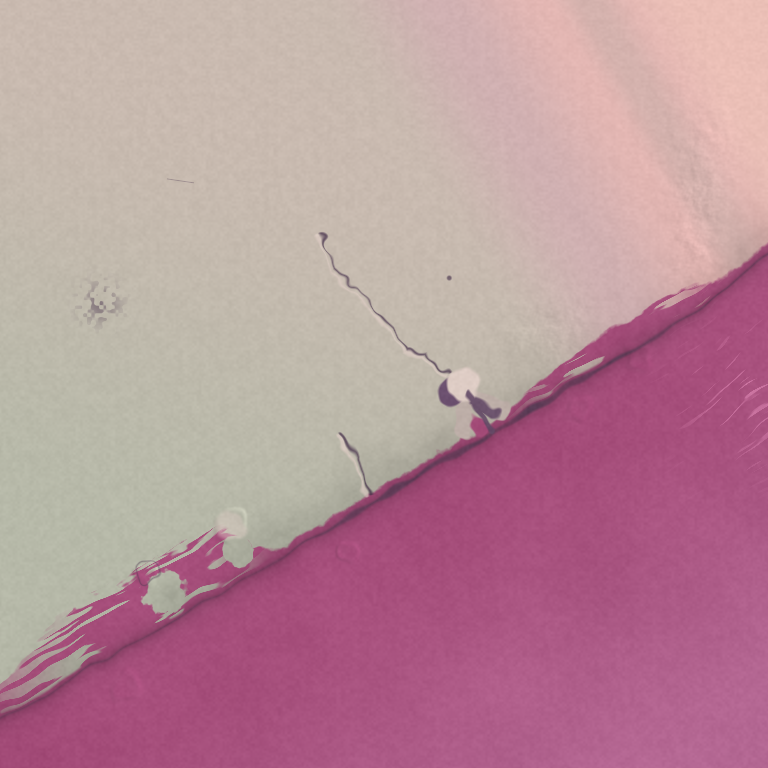
Write a Shadertoy shader that draws this texture.

```glsl
#define SEAM_START 0.06
#define SEAM_SLOPE 0.59
#define RELIEF_GAIN 0.55
#define GRAIN 0.022
#define INK vec3(0.31, 0.23, 0.32)
#define CREAM vec3(0.87, 0.80, 0.77)

const vec2 CRACK[7] = vec2[7](
  vec2(.419, .694), vec2(.436, .651), vec2(.475, .609), vec2(.514, .573),
  vec2(.531, .544), vec2(.553, .542), vec2(.586, .512));
// Raised lumps: centre and radius
const vec3 LUMPS[6] = vec3[6](
  vec3(.30, .316, .024), vec3(.191, .255, .019), vec3(.833, .531, .025),
  vec3(.755, .464, .02), vec3(.449, .284, .017), vec3(.17, .108, .023));

float hash(vec2 p) { return fract(sin(dot(p, vec2(127.1, 311.7))) * 43758.55); }

float noise(vec2 p) {
  vec2 i = floor(p), f = fract(p);
  f = f * f * (3.0 - 2.0 * f);
  return mix(mix(hash(i), hash(i + vec2(1, 0)), f.x),
             mix(hash(i + vec2(0, 1)), hash(i + 1.0), f.x), f.y);
}

float fbm(vec2 p) {
  float sum = 0.0;
  for (float amp = 0.5; amp > 0.05; amp *= 0.5) {
    sum += amp * noise(p);
    p = mat2(1.6, 1.2, -1.2, 1.6) * p + 7.3;
  }
  return sum;
}

vec2 wobble(vec2 p) { return vec2(noise(p), noise(p + 31.0)) - 0.5; }

float segment(vec2 p, vec2 a, vec2 b) {
  vec2 ab = b - a;
  return length(p - a - ab * clamp(dot(p - a, ab) / dot(ab, ab), 0.0, 1.0));
}

float bell(vec2 p, vec2 centre, vec2 size) {
  vec2 q = (p - centre) / size;
  return exp(-dot(q, q));
}

float fill(float dist, float soft) { return 1.0 - smoothstep(-soft, soft, dist); }

float band(float x, float a, float b, float c, float d) {
  return smoothstep(a, b, x) * (1.0 - smoothstep(c, d, x));
}

float crackDistance(vec2 p) {
  float d = min(segment(p, vec2(.445, .435), vec2(.466, .402)),
                segment(p, vec2(.466, .402), vec2(.482, .358)));
  for (int i = 0; i < 6; i++) d = min(d, segment(p, CRACK[i], CRACK[i + 1]));
  return d;
}

float relief(vec2 p) {
  float rough = 0.06 + 0.6 * bell(p, vec2(.91, .74), vec2(.04, .13))
    + 0.5 * bell(p, vec2(.72, .57), vec2(.06, .05));
  float h = rough * fbm(p * 55.0);
  vec2 warped = p + 0.014 * wobble(p * 60.0);
  for (int i = 0; i < 6; i++) {
    float r = length(warped - LUMPS[i].xy) / LUMPS[i].z;
    h += 0.15 * smoothstep(0.1, 0.6, r) - 0.28 * smoothstep(0.6, 1.0, r);
  }
  return h;
}

vec3 wallColor(vec2 p) {
  vec3 c = mix(vec3(.715, .725, .66), vec3(.79, .73, .69), smoothstep(0.3, 1.0, p.y + 0.3 * p.x));
  float across = p.x - 0.47 - 0.6 * (1.0 - p.y);
  c = mix(c, vec3(.815, .69, .695), smoothstep(-0.06, 0.11, across));
  c = mix(c, vec3(.89, .715, .70), smoothstep(0.10, 0.24, across));
  c = mix(c, vec3(.81, .69, .67), 0.75 * band(across, 0.24, 0.29, 0.30, 0.36));
  return mix(c, vec3(.92, .75, .715), smoothstep(0.32, 0.42, across));
}

void mainImage(out vec4 fragColor, in vec2 fragCoord) {
  vec2 p = fragCoord / iResolution.xy, jag = p + 0.01 * wobble(p * 75.0);
  float seam = SEAM_START + SEAM_SLOPE * p.x + 0.02 * smoothstep(0.9, 1.0, p.x);
  float above = p.y - seam + 0.008 * (noise(p * 35.0) - 0.5);
  vec2 along = vec2(p.x * 0.86 + p.y * 0.51, above);
  // Magenta coat with bristle marks and torn patches
  float left = band(p.x, -0.10, 0.12, 0.26, 0.37), right = band(p.x, 0.64, 0.76, 0.86, 0.97);
  float bristle = mix(noise(along * vec2(13, 130)), noise(along * vec2(40, 260)), 0.3);
  float flakes = fbm(p * 60.0) - 0.5;
  float border = 0.012 + 0.075 * left + 0.032 * right + 0.014 * flakes
    + (bristle - 0.5) * (0.05 * left + 0.022 * right);
  float limit = mix(0.43, 0.65, smoothstep(0.02, 0.15, p.x));
  float bare = smoothstep(limit, limit + 0.07, bristle) * max(left, right);
  float torn = bell(p, vec2(.215, .228), vec2(.033)) + bell(p, vec2(.31, .282), vec2(.024));
  bare = max(bare, smoothstep(0.46, 0.54, torn + 0.5 * flakes));
  float coat = fill(above - border, 0.003) * (1.0 - bare * smoothstep(0.003, 0.009, above));
  vec3 paint = mix(vec3(.65, .305, .48), vec3(.715, .415, .585), smoothstep(0.05, 0.65, -above));
  paint += 0.05 * (fbm(p * 9.0) - 0.5) + 0.13 * bell(p, vec2(.97, .48), vec2(.08))
    * smoothstep(0.78, 0.88, noise(along * vec2(22, 230)));
  // Grime and specks on the wall
  vec3 wall = wallColor(p) * (1.0 - 0.14 * exp(-abs(above - 0.03) * 28.0) * fbm(p * 22.0));
  float stain = bell(p, vec2(.13, .605), vec2(.025)) * smoothstep(0.5, 0.75, noise(p * 190.0));
  float mark = min(length(p - vec2(.585, .638)) - 0.003, segment(p, vec2(.218, .767), vec2(.252, .762)));
  wall = mix(wall, INK, max(0.5 * stain, 0.7 * fill(mark, 0.0015)));
  vec3 col = mix(wall, paint, coat);
  // Split paint: dark gap with a lit lip
  float width = 0.0035 * noise(p * 45.0);
  col = mix(col, CREAM, 0.75 * fill(crackDistance(jag + vec2(.004, .003)) - width, 0.002));
  col = mix(col, INK, 0.8 * fill(crackDistance(jag) - width * 0.7, 0.0017));
  // Surface lighting and small lumps
  float slope = relief(p) - relief(p + vec2(.0028, .0021));
  col *= 1.0 + clamp(RELIEF_GAIN * slope * (1.0 - 0.4 * coat), -0.3, 0.2);
  col = mix(col, CREAM, 0.45 * fill(length(jag - LUMPS[0].xy) - 0.019, 0.004));
  col = mix(col, INK, 0.5 * fill(abs(length(jag - LUMPS[1].xy) - 0.014) - 0.001, 0.002));
  // Dark seam
  float lifted = band(p.x, 0.40, 0.47, 0.82, 0.90);
  float gap = abs(above + 0.006 * (noise(p * 25.0) - 0.5));
  float dark = fill(gap - 0.0015 - 0.004 * lifted * noise(along * 32.0), 0.0025);
  col *= 1.0 - 0.22 * exp(-gap * 90.0);
  col = mix(col, INK, dark * mix(0.5, 0.85, lifted) * (0.45 + 0.55 * noise(along * 24.0)));
  // Broken blister: flaps, hole, hollow, cap and shadow
  float flaps = min(segment(jag, vec2(.61, .475), vec2(.602, .44)),
                    segment(jag, vec2(.625, .478), vec2(.652, .468)));
  col = mix(col, CREAM * 0.85, fill(flaps - 0.011, 0.002));
  col = mix(col, paint, fill(length(jag - vec2(.622, .446)) - 0.012, 0.002));
  col = mix(col, INK * 1.35, fill(length(jag - vec2(.587, .487)) - 0.018, 0.002));
  col = mix(col, CREAM, fill(length(jag - vec2(.605, .499)) - 0.021, 0.003));
  float shade = min(segment(jag, vec2(.611, .486), vec2(.64, .442)),
                    segment(jag, vec2(.618, .477), vec2(.643, .464)) - 0.002);
  col = mix(col, INK * 1.25, 0.9 * fill(shade - 0.004, 0.002));
  col += GRAIN * (noise(p * 330.0) + noise(p * 170.0) - 1.0);
  fragColor = vec4(clamp(col, 0.0, 1.0), 1.0);
}
```
